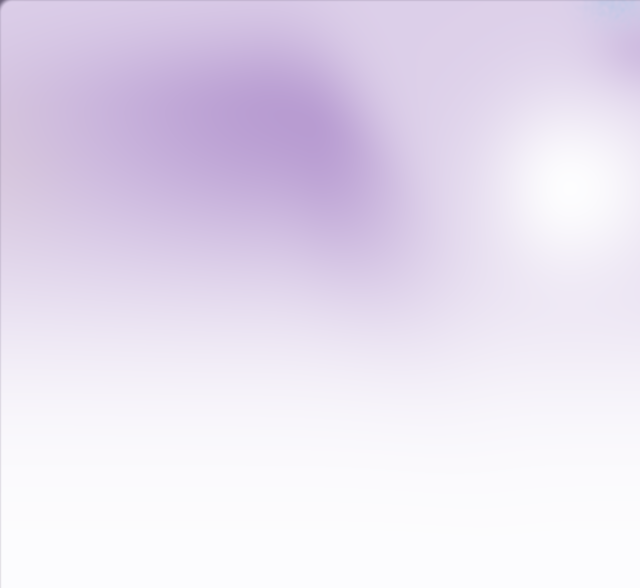
Reproduce this background procedurally as a Shadertoy shader.

```glsl
// A soft violet haze over a white ground, with a white glow at the right.
// Lopsided Gaussians build one tint amount, which blends white into violet;
// a rounded dark corner and a speckled blue corner are laid over it.

#define WHITE vec3(0.991, 0.991, 0.996)
#define VIOLET vec3(0.720, 0.610, 0.820)
#define SKY_BLUE vec3(0.765, 0.785, 0.900)
#define CORNER_GREY vec3(0.420, 0.380, 0.480)
#define BASE_TINT 0.47
#define HAZE_TINT 0.54
#define GLOW_CENTRE vec2(0.89, 0.32)
#define SPECKLE_SCALE 110.0

// Gaussian with its own width on each side of the centre
float lopsided(float d, float before, float after) {
    float s = d / (d < 0.0 ? before : after);
    return exp(-s * s);
}

float blob(vec2 d, vec2 size) {
    d /= size;
    return exp(-dot(d, d));
}

vec2 gradientAt(vec2 cell) {
    vec2 h = vec2(dot(cell, vec2(127.1, 311.7)), dot(cell, vec2(269.5, 183.3)));
    return 2.0 * fract(sin(h) * 43758.5) - 1.0;
}

float gradientNoise(vec2 p) {
    vec2 i = floor(p), f = fract(p);
    vec2 u = f * f * (3.0 - 2.0 * f);
    vec2 e = vec2(1.0, 0.0);
    float low = mix(dot(gradientAt(i), f),
                    dot(gradientAt(i + e.xy), f - e.xy), u.x);
    float high = mix(dot(gradientAt(i + e.yx), f - e.yx),
                     dot(gradientAt(i + e.xx), f - e.xx), u.x);
    return mix(low, high, u.y);
}

// Violet amount at p, with y measured down from the top
float violetAmount(vec2 p) {
    // Even tint that fades to white below the middle
    float tint = BASE_TINT / (1.0 + exp((p.y - 0.55) / 0.093));

    // Wide haze whose core sinks towards its steep right side
    float bend = max(p.x - 0.4, 0.0);
    float coreY = 0.195 + 3.0 * bend * bend;
    tint += HAZE_TINT * lopsided(p.x - 0.48, 0.40, 0.14)
                      * lopsided(p.y - coreY, 0.14, 0.225);

    // Small patch at the upper right edge
    tint += 0.25 * blob(p - vec2(1.01, 0.09), vec2(0.08, 0.07));

    // White glow clears the tint
    vec2 g = p - GLOW_CENTRE;
    vec2 size = vec2(g.x < 0.0 ? 0.13 : 0.17, g.y < 0.0 ? 0.16 : 0.17);
    return tint * (1.0 - blob(g, size));
}

void mainImage(out vec4 fragColor, in vec2 fragCoord) {
    vec2 p = fragCoord / iResolution.xy;
    p.y = 1.0 - p.y;
    vec2 square = p * vec2(iResolution.x / iResolution.y, 1.0);

    vec3 color = mix(WHITE, VIOLET, violetAmount(p));

    // Warmer hue along the left edge
    color.b -= 0.028 * blob(p - vec2(0.0, 0.27), vec2(0.12, 0.15));

    // Speckled blue in the upper right corner
    float blue = blob(p - vec2(0.965, 0.0), vec2(0.05, 0.04));
    float speckle = gradientNoise(square * SPECKLE_SCALE);
    color = mix(color, SKY_BLUE, clamp(blue * (0.85 + 0.9 * speckle), 0.0, 1.0));

    // Dark rim outside the rounded upper left corner
    const float radius = 0.022;
    float outside = length(max(radius - square, 0.0)) - radius;
    color = mix(color, CORNER_GREY, smoothstep(-0.004, 0.008, outside));

    fragColor = vec4(color, 1.0);
}
```
